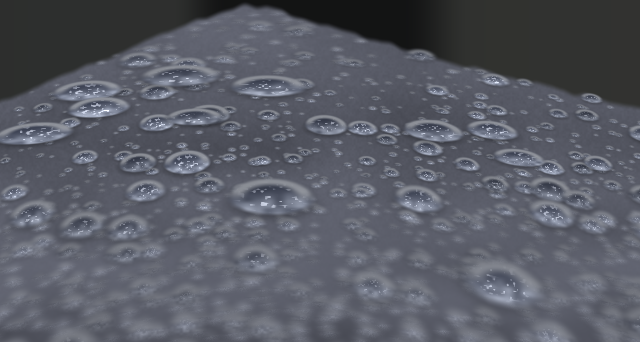
Reproduce this texture procedurally as a Shadertoy shader.

```glsl
#define PEAK vec2(0.73, 0.985)
#define FOCUS_NEAR 0.50
#define FOCUS_FAR 0.72
#define BLUR_NEAR 0.055
#define BLUR_FAR 0.035
#define CELL vec2(0.165, 0.098)
#define DENSITY 0.68
#define LEAN 0.32
#define CLOTH vec3(0.355, 0.365, 0.412)
#define RIM_LIGHT vec3(0.66, 0.67, 0.69)

// Large drops: centre, then half width and half height
const vec4 bigDrops[11] = vec4[11](
    vec4(0.527, 0.776, 0.112, 0.034), vec4(0.785, 0.746, 0.108, 0.034),
    vec4(0.254, 0.732, 0.098, 0.032), vec4(0.288, 0.683, 0.088, 0.032),
    vec4(0.568, 0.656, 0.080, 0.027), vec4(1.439, 0.617, 0.073, 0.029),
    vec4(1.268, 0.615, 0.085, 0.034), vec4(0.098, 0.607, 0.112, 0.034),
    vec4(1.517, 0.537, 0.073, 0.027), vec4(0.793, 0.420, 0.122, 0.058),
    vec4(1.471, 0.166, 0.107, 0.068));

float hash(vec2 p) {
    vec3 a = fract(p.xyx * 0.1031);
    a += dot(a, a.yzx + 33.33);
    return fract((a.x + a.y) * a.z);
}

float noise(vec2 p) {
    vec2 i = floor(p), f = fract(p);
    f = f * f * (3.0 - 2.0 * f);
    return mix(mix(hash(i), hash(i + vec2(1, 0)), f.x),
               mix(hash(i + vec2(0, 1)), hash(i + vec2(1, 1)), f.x), f.y);
}

// Height of the hill's skyline
float ridge(float x) {
    float d = x - PEAK.x;
    float s = sqrt(d * d + 0.0025) - 0.05;
    return PEAK.y - (d < 0.0 ? 0.415 * s : 0.34 * s - 0.06 * s * s);
}

float defocus(float y) {
    return 0.0015 + 0.8 / iResolution.y + BLUR_NEAR * max(FOCUS_NEAR - y, 0.0)
         + BLUR_FAR * max(y - FOCUS_FAR, 0.0);
}

void addDrop(inout vec3 col, vec2 p, vec2 centre, vec2 size, float seed) {
    vec2 q = (p - centre) / size;
    float soft = defocus(centre.y) / size.y;
    q.y -= LEAN * clamp((PEAK.x - centre.x) * 1.6, -1.0, 1.0) * q.x;
    q.y *= q.y < 0.0 ? 1.25 : 1.0;
    float len = length(q);
    if (len > 2.0 + soft) return;

    // Contact shadow below the drop
    float under = length(q + vec2(0.0, 0.3));
    col *= 1.0 - 0.28 * (1.0 - smoothstep(0.8 - soft, 1.25 + soft, under)) / (1.0 + soft);

    // Refracted sky: dark under the crest, pale and mottled at the foot
    float mottled = noise(q * vec2(4.0, 3.0) + seed * 91.0);
    float foot = 1.0 - smoothstep(-0.7, 0.65, q.y - 0.25 * q.x);
    vec3 body = mix(vec3(0.19, 0.21, 0.27), vec3(0.61, 0.64, 0.71),
                    foot * (0.35 + 0.75 * mottled));
    float sharp = 1.0 / (1.0 + 2.0 * soft * soft);
    float sparkle = smoothstep(0.68, 0.9, noise(q * vec2(11.0, 8.0) + seed * 37.0));
    body += 0.38 * sparkle * sharp * smoothstep(1.0, 0.3, len);
    body = mix(body, vec3(0.49, 0.50, 0.54), clamp(soft * 0.5, 0.0, 0.65));
    body *= 0.84 + 0.34 * seed;

    // Bright crest along the upper edge
    float crest = 1.0 - smoothstep(0.04, 0.2 + soft, abs(len - 0.87));
    crest *= smoothstep(-0.25, 0.4, q.y);
    body = mix(body, RIM_LIGHT, crest * 0.8 / (1.0 + 0.6 * soft));
    col = mix(col, body, 1.0 - smoothstep(-soft, soft, len - 1.0));
}

// One jittered grid of drops, painted from far to near
void scatterDrops(inout vec3 col, vec2 p, float scale, float density) {
    vec2 cell = CELL * scale, home = floor(p / cell);
    for (int j = 1; j >= -1; j--)
    for (int i = -1; i <= 1; i++) {
        vec2 id = home + vec2(i, j);
        vec2 key = id + 57.0 * scale + 13.0;
        if (hash(key) > density) continue;
        vec2 jitter = vec2(hash(key + 71.3), hash(key + 19.7));
        vec2 centre = (id + 0.18 + 0.64 * jitter) * cell;
        if (centre.y > ridge(centre.x) - 0.004) continue;
        float h = hash(key + 43.1);
        float width = cell.x * mix(0.13, 0.37, h * h) * mix(1.3, 0.95, centre.y);
        vec2 size = width * vec2(1.0, mix(0.78, 0.38, centre.y));
        addDrop(col, p, centre, size, hash(key + 5.9));
    }
}

void mainImage(out vec4 fragColor, in vec2 fragCoord) {
    vec2 p = fragCoord / iResolution.y;

    // Unlit backdrop with a darker column behind the summit
    float column = smoothstep(0.50, 0.66, p.x) * (1.0 - smoothstep(1.18, 1.38, p.x));
    vec3 col = mix(vec3(0.175, 0.182, 0.178), vec3(0.195, 0.198, 0.188), p.x / 1.87);
    col = mix(col, vec3(0.075, 0.078, 0.08), column);

    // Cloth slope, with grain only where it is in focus
    float blur = defocus(p.y);
    vec3 cloth = CLOTH * (0.91 + 0.18 * noise(p * vec2(5.0, 9.0)));
    cloth *= 1.0 - 0.12 * exp(-pow((p.y - 0.62) / 0.13, 2.0));
    float grain = noise(p * 190.0) + noise(p * 90.0) - 1.0;
    cloth *= 1.0 + 0.075 * grain * exp(-blur * 90.0);
    cloth *= mix(0.85, 1.0, smoothstep(0.0, 0.14, p.y));
    float skyline = ridge(p.x) + 0.012 * (noise(vec2(p.x * 28.0, 3.0)) - 0.5);
    col = mix(col, cloth, 1.0 - smoothstep(-0.012, 0.010, p.y - skyline));

    // Mist, small beads, then the larger drops
    scatterDrops(col, p, 0.21, 0.36);
    scatterDrops(col, p, 0.48, 0.55);
    scatterDrops(col, p, 1.0, DENSITY);
    for (int i = 0; i < 11; i++) {
        vec4 d = bigDrops[i];
        addDrop(col, p, d.xy, d.zw, 0.45 + 0.5 * hash(d.xy * 100.0));
    }
    fragColor = vec4(clamp(col, 0.0, 1.0), 1.0);
}
```
